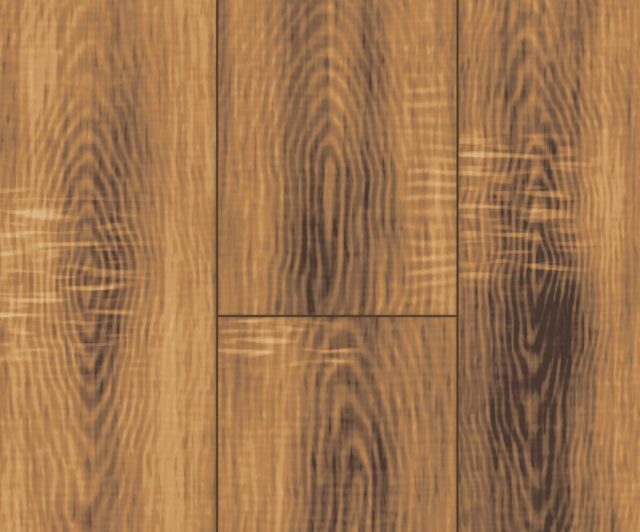
Give the GLSL for this texture, as a Shadertoy shader.

```glsl
const float LEFT_SEAM = 0.408;
const float RIGHT_SEAM = 0.860;
const float CROSS_SEAM = 0.406;
const float SEAM_HALF = 0.0018;
const float RING_CONTRAST = 0.42;
const float FIBRE_CONTRAST = 0.26;
const float SAW_CONTRAST = 0.50;
const float BASE_TONE = 0.66;

const vec3 SEAM_COLOR = vec3(0.28, 0.22, 0.17);
const vec3 UMBER = vec3(0.29, 0.22, 0.19);
const vec3 BROWN = vec3(0.51, 0.38, 0.28);
const vec3 TAN = vec3(0.63, 0.46, 0.31);
const vec3 HONEY = vec3(0.72, 0.51, 0.31);
const vec3 GOLD = vec3(0.79, 0.60, 0.38);
const vec3 CREAM = vec3(0.85, 0.71, 0.52);

// Planks in order: left, upper middle, lower middle, right.
// Heart: centre x, centre y, ring squash above, ring squash below
const vec4 HEART[4] = vec4[4](
    vec4(0.170, 0.47, 0.26, 0.22), vec4(0.615, 0.67, 0.45, 0.08),
    vec4(0.660, 0.08, 0.27, 0.10), vec4(1.000, 0.50, 0.20, 0.18));
// Core: width, depth of the dark wood, stain of the lower half, ring frequency
const vec4 CORE[4] = vec4[4](
    vec4(0.075, 0.34, 0.02, 66.0), vec4(0.080, 0.24, 0.0, 54.0),
    vec4(0.090, 0.34, 0.05, 50.0), vec4(0.100, 0.32, 0.22, 80.0));
// Saw marks: centre x, centre y, half width, half height
const vec4 SAW[4] = vec4[4](
    vec4(0.10, 0.48, 0.20, 0.19), vec4(0.82, 0.65, 0.065, 0.23),
    vec4(0.53, 0.36, 0.16, 0.06), vec4(0.96, 0.61, 0.16, 0.16));

vec2 gradient(vec2 cell) {
    float h = fract(sin(dot(cell, vec2(127.1, 311.7))) * 43758.5);
    return vec2(cos(6.2832 * h), sin(6.2832 * h));
}

float noise(vec2 p) {
    vec2 i = floor(p), f = p - i;
    vec2 u = f * f * f * (f * (f * 6.0 - 15.0) + 10.0);
    vec2 e = vec2(0.0, 1.0);
    return mix(
        mix(dot(gradient(i), f), dot(gradient(i + e.yx), f - e.yx), u.x),
        mix(dot(gradient(i + e), f - e), dot(gradient(i + 1.0), f - 1.0), u.x), u.y);
}

float fbm(vec2 p) {
    float sum = 0.0, amp = 1.0;
    for (int i = 0; i < 4; i++) {
        sum += amp * noise(p);
        p = p * 2.03 + 11.7;
        amp *= 0.5;
    }
    return sum;
}

// Distance from the heart, measured along pointed, stretched rings
float ringDistance(vec2 p, vec2 q, vec4 heart) {
    vec2 d = p - heart.xy;
    d.x += 0.030 * noise(q * vec2(1.5, 3.5)) + 0.010 * noise(q * vec2(9.0, 13.0));
    d.y *= mix(heart.w, heart.z, smoothstep(-0.04, 0.04, d.y));
    vec2 a = pow(sqrt(d * d + 0.00002), vec2(1.6));
    return pow(a.x + a.y, 1.0 / 1.6)
        + 0.022 * noise(q * vec2(6.0, 3.0)) + 0.004 * noise(q * vec2(24.0, 18.0));
}

// Pale horizontal scratches or evenly spaced blade marks
float sawMarks(vec2 p, vec2 q, vec4 saw, float ladder) {
    vec2 d = abs(p - saw.xy) / saw.zw;
    float patchMask = (1.0 - smoothstep(0.5, 1.15, d.x)) * (1.0 - smoothstep(0.6, 1.1, d.y));
    float scratch = smoothstep(0.10, 0.5, noise(q * vec2(7.0, 60.0)));
    scratch += 0.6 * smoothstep(0.05, 0.5, noise(q * vec2(16.0, 95.0)));
    float phase = p.y / 0.026 + 0.6 * noise(q * vec2(9.0, 8.0));
    float rungs = pow(0.5 + 0.5 * cos(6.2832 * phase), 2.0)
        * smoothstep(-0.45, 0.3, noise(q * vec2(8.0, 6.0)));
    return patchMask * mix(scratch, 0.8 * rungs, ladder);
}

vec3 woodColor(float t) {
    vec3 c = mix(UMBER, BROWN, smoothstep(-0.18, 0.25, t));
    c = mix(c, TAN, smoothstep(0.20, 0.46, t));
    c = mix(c, HONEY, smoothstep(0.42, 0.66, t));
    c = mix(c, GOLD, smoothstep(0.62, 0.86, t));
    return mix(c, CREAM, smoothstep(0.86, 1.25, t));
}

void mainImage(out vec4 fragColor, in vec2 fragCoord) {
    vec2 p = fragCoord / iResolution.y;
    float pixel = 1.0 / iResolution.y;
    bool middle = p.x > LEFT_SEAM && p.x < RIGHT_SEAM;
    int id = middle ? (p.y > CROSS_SEAM ? 1 : 2) : (p.x < LEFT_SEAM ? 0 : 3);
    vec2 q = p + 17.3 * float(id);
    vec4 core = CORE[id];

    // Growth rings, dark heartwood and the brown column around it
    float r = ringDistance(p, q, HEART[id]);
    float heartwood = exp(-pow(max(r, 0.0) / core.x, 2.0));
    float side = abs(p.x - HEART[id].x + 0.03 * noise(q * vec2(2.0, 4.0)));
    float column = exp(-pow(side / (1.3 * core.x), 2.0));
    float ring = pow(0.5 + 0.5 * sin(6.2832 * core.w * r), 1.5) - 0.42;
    float fade = mix(0.22, 1.0, exp(-pow(r / 0.14, 2.0)));
    fade *= 0.85 + 0.6 * noise(q * vec2(12.0, 8.0));
    float tone = BASE_TONE - core.y * heartwood - 0.20 * column;
    tone += RING_CONTRAST * fade * ring;

    // Broad bands, stains and mottling
    tone += 0.36 * noise(q * vec2(11.0, 0.8)) + 0.24 * fbm(q * vec2(5.0, 2.5));
    float stainEdge = 1.0 - smoothstep(0.38, 0.60, p.y + 0.1 * noise(q * 6.0));
    tone -= core.z * stainEdge * (1.0 - smoothstep(0.10, 0.22, side));

    // Fibres, cross weave, dark pores and pale flecks
    tone += FIBRE_CONTRAST * noise(q * vec2(110.0, 5.0));
    tone += 0.24 * noise(q * vec2(45.0, 1.8)) + 0.11 * noise(q * vec2(22.0, 120.0));
    tone -= 0.17 * smoothstep(0.12, 0.5, noise(q * vec2(125.0, 20.0)));
    tone += 0.11 * smoothstep(0.2, 0.5, noise(q * vec2(80.0, 36.0)));

    // Wear
    tone += SAW_CONTRAST * sawMarks(p, q, SAW[id], id == 1 ? 1.0 : 0.0);
    vec3 color = woodColor(tone);

    // Seams
    float seam = min(abs(p.x - LEFT_SEAM), abs(p.x - RIGHT_SEAM));
    if (middle) seam = min(seam, abs(p.y - CROSS_SEAM));
    color *= 1.0 - 0.16 * exp(-seam / 0.005);
    color = mix(SEAM_COLOR, color, smoothstep(SEAM_HALF - pixel, SEAM_HALF + pixel, seam));
    fragColor = vec4(color, 1.0);
}
```
